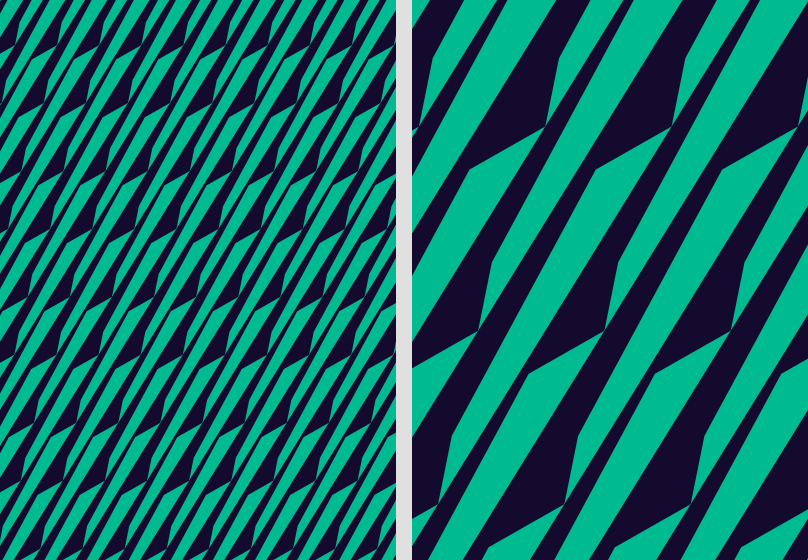
Left: the whole. Right: its middle third, enlarged.
Write a Shadertoy shader that draws this pattern.

```glsl
// Slanted green blades, tapering tip to tip in two interleaved columns on dark violet.

// Signed distance to the line a-b, positive on its right side
float edge(vec2 p, vec2 a, vec2 b) {
    vec2 dir = normalize(b - a);
    return (p.x - a.x) * dir.y - (p.y - a.y) * dir.x;
}

// Four-sided blade, repeated every unit across and tip to tip down the slant
float blades(vec2 p) {
    vec2 shoulder = vec2(-0.600, -0.341);
    vec2 kink = vec2(-1.740, -2.449);
    vec2 tip = vec2(-1.849, -2.990);

    // Fold along the slant, then across it
    p -= floor(p.y / tip.y) * tip;
    float shear = p.y * tip.x / tip.y;
    p.x = fract(p.x - shear + 0.7) - 0.7 + shear;

    float upper = max(edge(p, vec2(0.0), shoulder), edge(p, shoulder, kink));
    float lower = max(edge(p, kink, tip), edge(p, tip, vec2(0.0)));
    return max(upper, lower);
}

void mainImage(out vec4 fragColor, in vec2 fragCoord) {
    // One unit is the horizontal repeat
    float pixel = 13.3 / iResolution.y;
    vec2 p = fragCoord * pixel - vec2(4.19, 7.865);

    // Two columns of blades, staggered
    float dist = min(blades(p), blades(p - vec2(-0.532, -1.617)));

    vec3 violet = vec3(0.08, 0.04, 0.18);
    vec3 green = vec3(0.00, 0.73, 0.57);
    float cover = clamp(0.5 - dist / pixel, 0.0, 1.0);
    fragColor = vec4(mix(violet, green, cover), 1.0);
}
```
